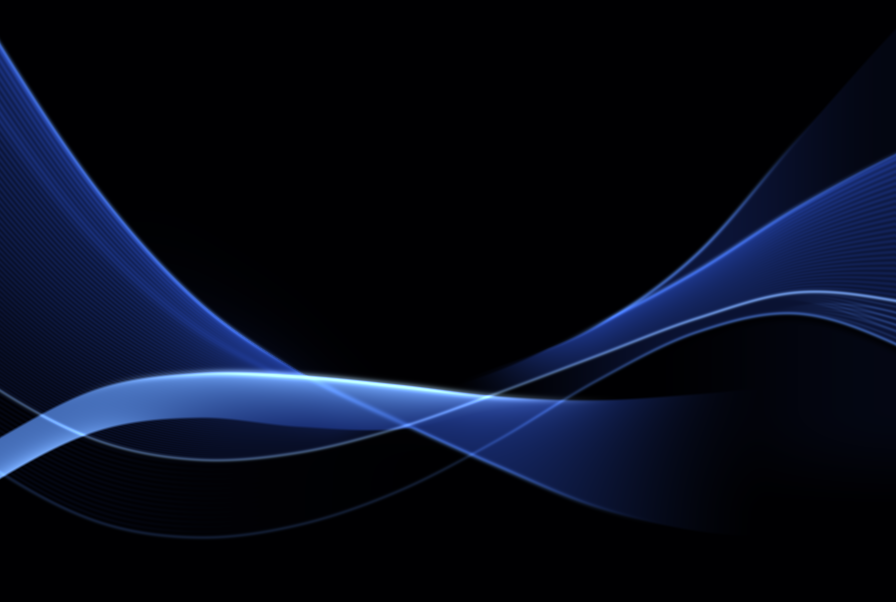
This background is drawn by a WebGL 1 fragment shader. Its source:

```glsl
precision highp float;
// Translucent blue ribbons of light sweeping across a black backdrop.
uniform vec2 u_resolution;

const vec3 NAVY = vec3(0.05, 0.09, 0.24);
const vec3 ROYAL = vec3(0.08, 0.15, 0.38);
const vec3 AZURE = vec3(0.28, 0.45, 0.76);
const vec3 ICE = vec3(0.69, 0.86, 0.98);

// Catmull-Rom weights for four knots at offsets t.
vec4 splineWeight(vec4 t) {
  t = abs(t);
  vec4 inner = (1.5 * t - 2.5) * t * t + 1.0;
  vec4 outer = ((-0.5 * t + 2.5) * t - 4.0) * t + 2.0;
  return mix(inner, outer, step(1.0, t)) * (1.0 - step(2.0, t));
}

// Height of a spline with twelve even knots, one beyond each side.
float height(float x, vec4 a, vec4 b, vec4 c) {
  vec4 t = x * 9.0 + 1.0 - vec4(0.0, 1.0, 2.0, 3.0);
  return dot(a, splineWeight(t)) + dot(b, splineWeight(t - 4.0))
       + dot(c, splineWeight(t - 8.0));
}

// Signed distance to the spline, positive above it.
float above(vec2 uv, float aspect, vec4 a, vec4 b, vec4 c) {
  float h = height(uv.x, a, b, c);
  float slope = (height(uv.x + 0.002, a, b, c) - h) / (0.002 * aspect);
  return (uv.y - h) / sqrt(1.0 + slope * slope);
}

// Soft area below one edge and above another.
float band(float top, float bottom, float soft) {
  return smoothstep(-soft, soft, -top) * smoothstep(-soft, soft, bottom);
}

float line(float d, float width) {
  return exp(-d * d / (width * width));
}

float glow(float d, float width) {
  return exp(-abs(d) / width);
}

// Fine threads running along a sheet; s goes from 0 to 1 across it.
float threads(float s, float count, float x) {
  float bend = 0.6 * sin(x * 9.0) + 0.3 * sin(x * 21.0 + s * 5.0);
  return 0.5 + 0.5 * sin(6.2832 * s * count + bend);
}

void main() {
  vec2 uv = gl_FragCoord.xy / u_resolution;
  float aspect = u_resolution.x / u_resolution.y;
  float x = uv.x;
  float soft = 0.003;

  // Edges of the sheets
  float fall = above(uv, aspect, vec4(1.213, 0.926, 0.680, 0.498),
    vec4(0.383, 0.300, 0.225, 0.157), vec4(0.118, 0.105, 0.099, 0.099));
  float wave = above(uv, aspect, vec4(0.477, 0.351, 0.267, 0.236),
    vec4(0.248, 0.289, 0.347, 0.409), vec4(0.471, 0.514, 0.500, 0.457));
  float swell = above(uv, aspect, vec4(0.341, 0.215, 0.132, 0.107),
    vec4(0.128, 0.184, 0.269, 0.368), vec4(0.448, 0.479, 0.428, 0.331));
  float crest = above(uv, aspect, vec4(0.167, 0.273, 0.355, 0.380),
    vec4(0.376, 0.360, 0.341, 0.335), vec4(0.345, 0.360, 0.370, 0.380));
  float belly = above(uv, aspect, vec4(0.089, 0.205, 0.285, 0.306),
    vec4(0.291, 0.287, 0.318, 0.331), vec4(0.340, 0.355, 0.365, 0.375));
  float rise = above(uv, aspect, vec4(0.320, 0.320, 0.320, 0.325),
    vec4(0.331, 0.341, 0.390, 0.459), vec4(0.578, 0.767, 0.952, 1.116));
  float fold = above(uv, aspect, vec4(0.310, 0.310, 0.310, 0.315),
    vec4(0.321, 0.335, 0.384, 0.461), vec4(0.550, 0.655, 0.744, 0.816));

  vec3 color = vec3(0.0, 0.0, 0.006);

  // Left sheet, threaded and brighter towards its upper edge
  float leftArea = band(fall, wave, soft) * (1.0 - smoothstep(0.36, 0.47, x));
  float s = wave / max(wave - fall, 0.01);
  float weave = mix(1.0, threads(s, 58.0, x), 0.35 * (1.0 - smoothstep(0.12, 0.28, x)));
  color += leftArea * weave * mix(NAVY * 0.55, ROYAL * 0.85, smoothstep(0.0, 0.9, s));
  color += leftArea * ROYAL * (0.8 * glow(fall, 0.03) + 0.25 * line(s - 0.86, 0.03));
  color += AZURE * 0.6 * line(fall, 0.004) * (1.0 - smoothstep(0.25, 0.36, x));
  color += NAVY * 0.3 * line(x - 0.30, 0.1) * glow(fall, 0.04) * step(0.0, fall);

  // Dark veil between the two lower waves
  float veil = band(wave, swell, soft);
  float veilS = swell / max(swell - wave, 0.01);
  float leftVeil = veil * (1.0 - smoothstep(0.25, 0.55, x));
  color += leftVeil * NAVY * (0.05 + 0.22 * threads(veilS, 16.0, x) * (1.0 - smoothstep(0.05, 0.3, x)));
  color += veil * NAVY * 0.8 * smoothstep(0.54, 0.78, x);

  // Right sheets
  float wing = band(rise, fold, soft);
  color += wing * NAVY * mix(0.9, 0.25, smoothstep(0.78, 1.0, x)) * smoothstep(0.5, 0.7, x);
  float rightArea = band(max(fold, rise), wave, soft) * smoothstep(0.5, 0.68, x);
  float rightS = wave / max(wave - fold, 0.01);
  float rightWeave = mix(1.0, threads(rightS, 26.0, x), 0.3 * smoothstep(0.82, 1.0, x));
  color += rightArea * rightWeave * mix(ROYAL * 0.75, ROYAL, rightS);
  color += rightArea * ROYAL * 0.5 * glow(fold, 0.03);
  color += AZURE * 0.55 * line(fold, 0.004) * smoothstep(0.62, 0.74, x) * (1.0 - 0.6 * smoothstep(0.8, 1.0, x));
  color += AZURE * 0.7 * line(rise, 0.0035) * smoothstep(0.58, 0.75, x) * (1.0 - smoothstep(0.78, 0.92, x));

  // Shade under the right wave
  float shade = smoothstep(0.0, 0.02, -swell) * smoothstep(0.14, 0.32, uv.y);
  color += NAVY * 0.28 * shade * smoothstep(0.7, 1.0, x);

  // Lower sheet fading to the right
  float lower = band(crest, fall, soft) * smoothstep(0.32, 0.48, x);
  color += lower * ROYAL * (0.75 + 0.8 * glow(crest, 0.08)) * (1.0 - smoothstep(0.52, 0.86, x));
  color += AZURE * 0.55 * line(fall, 0.004) * smoothstep(0.34, 0.42, x) * (1.0 - smoothstep(0.52, 0.75, x));

  // Bright ribbon
  float ribbon = band(crest, belly, soft) * (1.0 - smoothstep(0.42, 0.64, x));
  float depth = clamp(crest / min(crest - belly, -0.005), 0.0, 1.0);
  vec3 body = mix(AZURE, ROYAL * 1.25, smoothstep(0.1, 0.36, x) * depth);
  body += ICE * 0.4 * glow(belly, 0.015) * (1.0 - smoothstep(0.0, 0.22, x));
  body += AZURE * 0.3 * line(fall, 0.005) * smoothstep(0.3, 0.38, x);
  color = mix(color, body, ribbon * 0.92);
  float shine = smoothstep(0.05, 0.32, x) * (1.0 - smoothstep(0.46, 0.7, x));
  float underside = smoothstep(-soft, soft, -crest);
  color += ICE * shine * (0.5 * line(crest, 0.006) + 0.4 * underside * glow(crest, 0.018));

  // Fine bright threads on the waves
  float waveLight = 0.4 + 0.25 * smoothstep(0.5, 0.9, x);
  color += mix(AZURE, ICE, 0.6) * waveLight * line(wave, 0.003);
  color += AZURE * line(swell, 0.003) * mix(0.22, 0.6, smoothstep(0.5, 0.85, x));
  for (int i = 1; i < 6; i++) {
    float offset = float(i) * 0.011 * smoothstep(0.82, 1.05, x);
    float strength = 0.16 * smoothstep(0.86, 0.98, x);
    color += AZURE * strength * (line(wave + offset, 0.0025) + line(swell - offset, 0.0025));
  }

  gl_FragColor = vec4(min(color, 1.0), 1.0);
}
```
